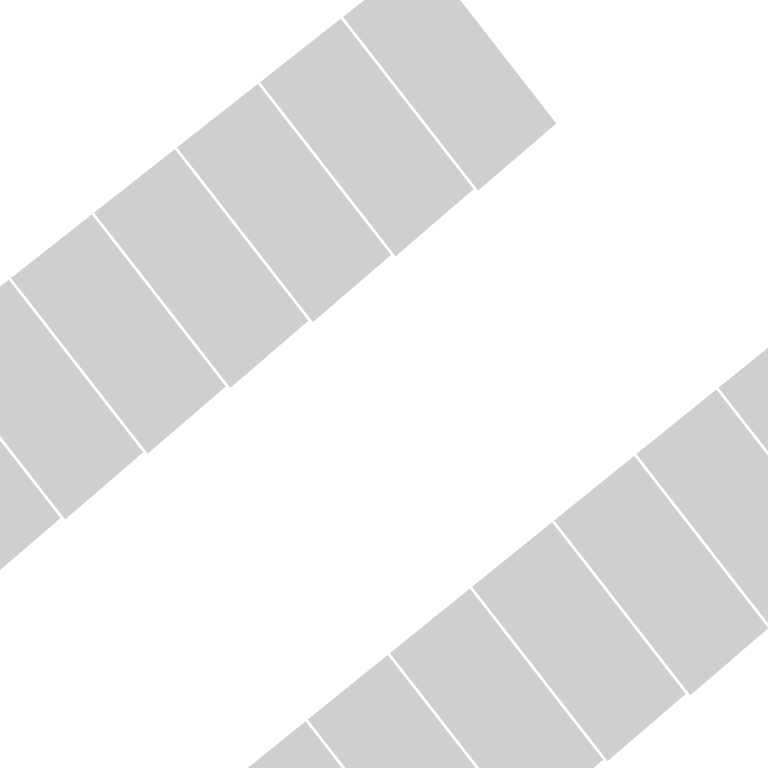
Give the GLSL for this pattern, as a Shadertoy shader.

```glsl
// Two slanted ribbons of pale grey planks on white, split by hairline gaps.
// The canvas is turned into along/across axes; each ribbon repeats one plank
// whose lower edge tilts a little, leaving small teeth along that side.

// Coverage of a ribbon. q: along and across position, top and bottom: its edges,
// drift: slope of the top edge, phase: place of one gap, last: first absent plank.
float ribbon(vec2 q, float top, float bottom, float drift, float phase, float last) {
    const float pitch = 0.1375;
    float along = (q.x - phase + 0.011 * (q.y - top)) / pitch;
    float local = fract(along);

    // Signed distance to the plank, positive inside
    float sides = min(local, 1.0 - local) * pitch - 0.0018;
    float upper = q.y - top - drift * q.x;
    float lower = bottom - 0.0052 * local - q.y;
    float inside = min(sides, min(upper, lower));

    float pixel = 1.0 / iResolution.y;
    return smoothstep(-0.6 * pixel, 0.6 * pixel, inside) * step(floor(along), last - 0.5);
}

void mainImage(out vec4 fragColor, in vec2 fragCoord) {
    vec2 p = fragCoord / iResolution.xy;
    p.y = 1.0 - p.y;

    // Axes along and across the ribbons
    vec2 q = vec2(dot(p, vec2(0.7823, -0.6229)), dot(p, vec2(0.6229, 0.7823)));

    float planks = ribbon(q, 0.2934, 0.582, 0.006, 0.0589, 3.0);
    planks = max(planks, ribbon(q, 0.9806, 1.2682, -0.007, 0.0031, 9.0));

    vec3 paper = vec3(1.0);
    vec3 grey = vec3(0.81);
    fragColor = vec4(mix(paper, grey, planks), 1.0);
}
```
